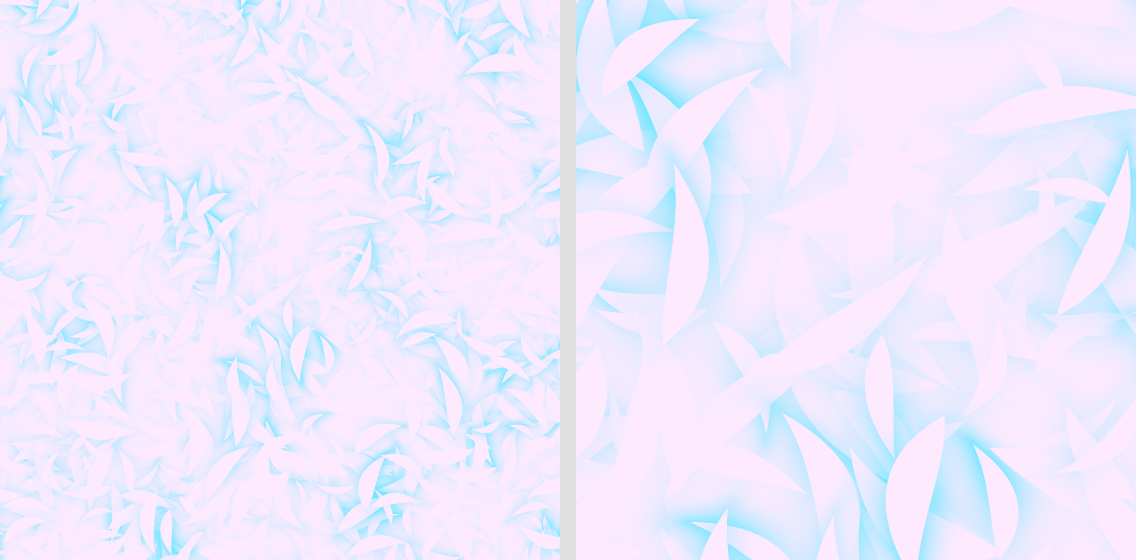
Left, the full canvas; right, a detail of the centre.
Give the GLSL for this pattern, as a WebGL 1 fragment shader.

```glsl
precision highp float;
// Drifts of pale curved blades, stacked like loose petals. Each layer scatters
// one blade per grid cell; a blade hides the shade below it and casts a soft
// cyan glow around its edge, strongest at the tip and inside random clumps.

uniform vec2 u_resolution;

const vec3 PETAL_PINK = vec3(0.998, 0.918, 1.0);
const vec3 SHADE_CYAN = vec3(0.36, 0.905, 1.0);

const int LAYERS = 10;
const float CELLS = 10.0;          // grid cells across the canvas
const float MIN_LENGTH = 0.022;    // half length of a blade
const float MAX_LENGTH = 0.066;
const float MIN_SLIMNESS = 0.17;   // half width over half length
const float MAX_SLIMNESS = 0.27;
const float MAX_BEND = 0.36;
const float TAPER = 0.35;          // narrows the tip, widens the base
const float GLOW_REACH = 0.037;
const float GLOW_STRENGTH = 0.9;
const float QUIET_GLOW = 0.12;     // share of glow left outside the clumps
const float TAU = 6.28318;

float hash(vec3 p) {
  p = fract(p * vec3(0.1031, 0.1130, 0.0973));
  p += dot(p, p.yzx + 33.33);
  return fract((p.x + p.y) * p.z);
}

// Layered sines that mark where the glow is deep.
float clumps(vec2 p) {
  float waves = sin(p.x * 17.0 + 2.0 * sin(p.y * 11.0 + 0.6))
              + sin(p.y * 19.0 + 2.0 * sin(p.x * 13.0 + 2.1));
  return mix(QUIET_GLOW, 1.0, smoothstep(-0.3, 1.6, waves));
}

// Signed distance to a pointed lens lying along x.
float lensDistance(vec2 p, float halfLength, float halfWidth) {
  p = abs(p);
  float radius = (halfLength * halfLength + halfWidth * halfWidth) / (2.0 * halfWidth);
  float offset = radius - halfWidth;
  if ((p.x - halfLength) * offset > p.y * halfLength)
    return length(p - vec2(halfLength, 0.0));
  return length(p + vec2(0.0, offset)) - radius;
}

// Lays one blade over the shade gathered so far.
float addBlade(float shade, vec2 uv, vec2 cell, float layer, float pixel) {
  vec3 id = vec3(cell + 40.0, layer * 7.0 + 3.0);
  vec2 jitter = vec2(hash(id), hash(id + 71.3));
  vec2 center = (cell + jitter) / CELLS;
  float angle = TAU * hash(id + 13.7);
  float sizePick = hash(id + 29.1);
  float halfLength = mix(MIN_LENGTH, MAX_LENGTH, sizePick);
  float slimness = mix(MIN_SLIMNESS, MAX_SLIMNESS, hash(id + 47.9));
  float bendPick = hash(id + 58.3) * 2.0 - 1.0;
  float bend = sign(bendPick) * mix(0.12, MAX_BEND, abs(bendPick));
  float glowPick = hash(id + 93.1);

  // Turn into the blade's frame, then straighten its curve and taper.
  vec2 d = uv - center;
  float c = cos(angle);
  float s = sin(angle);
  vec2 p = vec2(c * d.x + s * d.y, c * d.y - s * d.x);
  float along = clamp(p.x / halfLength, -1.4, 1.4);
  p.y += bend * halfLength * (along * along - 0.4);
  p.y /= 1.0 - TAPER * clamp(along, -1.0, 1.0);
  float dist = lensDistance(p, halfLength, halfLength * slimness);

  // Soft glow outside, clean surface inside.
  float falloff = clamp(1.0 - max(dist, 0.0) / GLOW_REACH, 0.0, 1.0);
  float tipWeight = mix(0.2, 1.0, smoothstep(-1.0, 0.8, along));
  float glow = GLOW_STRENGTH * clumps(center) * tipWeight
             * mix(0.15, 1.0, glowPick * glowPick)
             * falloff * falloff * falloff;
  float outside = smoothstep(-pixel, pixel, dist);
  return outside * (shade + (1.0 - shade) * glow);
}

void main() {
  float side = min(u_resolution.x, u_resolution.y);
  vec2 uv = gl_FragCoord.xy / side;
  float pixel = 0.7 / side;
  float shade = 0.0;

  for (int i = 0; i < LAYERS; i++) {
    float layer = float(i);
    // Shift every layer so that the grids do not line up.
    vec2 shifted = uv + fract(layer * vec2(0.618, 0.382)) / CELLS;
    vec2 home = floor(shifted * CELLS);
    for (int y = -1; y <= 1; y++) {
      for (int x = -1; x <= 1; x++) {
        vec2 cell = home + vec2(float(x), float(y));
        shade = addBlade(shade, shifted, cell, layer, pixel);
      }
    }
  }
  gl_FragColor = vec4(mix(PETAL_PINK, SHADE_CYAN, shade), 1.0);
}
```
